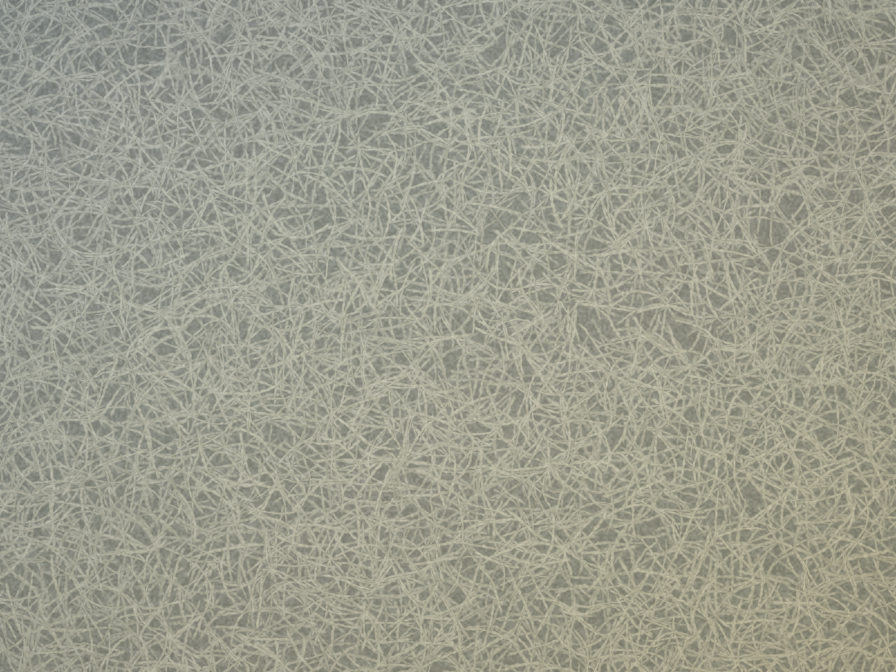
This texture is drawn by a WebGL 2 fragment shader. Its source:

```glsl
#version 300 es
precision highp float;
// Grey-green fibre paper: short curved pale strands crossing over a darker ground.
// Each grid cell scatters bent strands, some through a shared hub; the brightest
// strand wins. Paper grain and a soft, uneven light finish the sheet.

uniform vec2 u_resolution;
out vec4 fragColor;

// Lengths are fractions of the canvas height.
const float CELL = 0.050;
const int STRANDS = 9;
const int HUB_STRANDS = 2;
const float HALF_LENGTH = 0.045;
const float HALF_WIDTH = 0.0019;
const float MAX_BEND = 7.0;
const float SOFTNESS = 0.0015;
const float WARP = 0.010;
const float GRAIN_SCALE = 300.0;
const float GRAIN_AMOUNT = 0.095;
const float FALLOFF = 0.22;
const vec3 GROUND = vec3(0.532, 0.540, 0.494);
const vec3 FIBRE = vec3(0.708, 0.705, 0.632);
const vec3 WARM_SHIFT = vec3(0.035, 0.0, -0.065);

vec4 hash4(vec3 p) {
    vec4 q = fract(p.xyzx * vec4(0.1031, 0.1030, 0.0973, 0.1099));
    q += dot(q, q.wzxy + 33.33);
    return fract((q.xxyz + q.yzzw) * q.zywx);
}

float valueNoise(vec2 p, float seed) {
    vec2 i = floor(p);
    vec2 f = fract(p);
    f = f * f * (3.0 - 2.0 * f);
    float a = hash4(vec3(i, seed)).x;
    float b = hash4(vec3(i + vec2(1.0, 0.0), seed)).x;
    float c = hash4(vec3(i + vec2(0.0, 1.0), seed)).x;
    float d = hash4(vec3(i + 1.0, seed)).x;
    return mix(mix(a, b, f.x), mix(c, d, f.x), f.y);
}

// Coverage of a parabolic strand centred on the local origin.
float strand(vec2 p, float angle, float bend, float halfWidth, float soft) {
    float c = cos(angle), s = sin(angle);
    vec2 q = vec2(c * p.x + s * p.y, c * p.y - s * p.x);
    float slope = 2.0 * bend * q.x;
    float across = abs(q.y - bend * q.x * q.x) * inversesqrt(1.0 + slope * slope);
    float ends = 1.0 - smoothstep(HALF_LENGTH - 0.012, HALF_LENGTH, abs(q.x));
    return ends * (1.0 - smoothstep(halfWidth - soft, halfWidth + soft, across));
}

// Brightest strand at a point, from this cell and its neighbours.
float fibres(vec2 p, float soft) {
    vec2 home = floor(p / CELL);
    float result = 0.0;
    for (int y = -1; y <= 1; y++) {
        for (int x = -1; x <= 1; x++) {
            vec2 cell = home + vec2(x, y);
            vec2 hub = hash4(vec3(cell, 91.0)).xy;
            float density = mix(0.75, 1.1, valueNoise(cell * 0.4, 7.0));
            for (int i = 0; i < STRANDS; i++) {
                vec4 place = hash4(vec3(cell, float(i) + 11.0));
                vec4 shape = hash4(vec3(cell, float(i) + 41.0));
                if (place.w > density) continue;
                // Free strands sit in a jittered 3 by 3 grid for even cover.
                vec2 spot = (vec2(i % 3, i / 3) + place.xy) / 3.0;
                vec2 centre = (cell + (i < HUB_STRANDS ? hub : spot)) * CELL;
                // Angles are spread within a cell to avoid bundles.
                float turn = fract((float(i) + place.z) / float(STRANDS) * 4.0 + hub.x);
                float bend = (shape.x * 2.0 - 1.0) * MAX_BEND;
                float width = HALF_WIDTH * mix(0.75, 1.2, shape.y);
                float tone = mix(0.6, 1.0, shape.z);
                float cover = strand(p - centre, turn * 3.14159, bend, width, soft);
                result = max(result, cover * tone);
            }
        }
    }
    return result;
}

void main() {
    vec2 uv = gl_FragCoord.xy / u_resolution;
    vec2 p = gl_FragCoord.xy / u_resolution.y;
    float soft = max(SOFTNESS, 0.55 / u_resolution.y);

    // Gentle warp gives the strands a second curve; fine wobble roughens edges.
    vec2 warp = vec2(valueNoise(p * 22.0, 3.0), valueNoise(p * 22.0, 4.0)) - 0.5;
    vec2 wobble = vec2(valueNoise(p * 200.0, 5.0), valueNoise(p * 200.0, 6.0)) - 0.5;
    float cover = fibres(p + 1.0 + warp * WARP + wobble * 0.002, soft);
    vec3 colour = mix(GROUND, FIBRE, cover);

    // Paper grain in two sizes.
    float grain = valueNoise(p * GRAIN_SCALE, 21.0) - 0.5;
    grain += 0.35 * (valueNoise(p * GRAIN_SCALE * 0.5, 22.0) - 0.5);
    colour += grain * GRAIN_AMOUNT;

    // Light fades to the edges, cool at upper left and warm at lower right.
    vec2 off = uv - 0.5;
    float cloud = valueNoise(p * 2.5, 31.0) - 0.5;
    colour *= 1.035 - FALLOFF * dot(off, off) + 0.02 * cloud;
    colour *= 1.0 + WARM_SHIFT * (off.x - off.y);
    fragColor = vec4(clamp(colour, 0.0, 1.0), 1.0);
}
```
